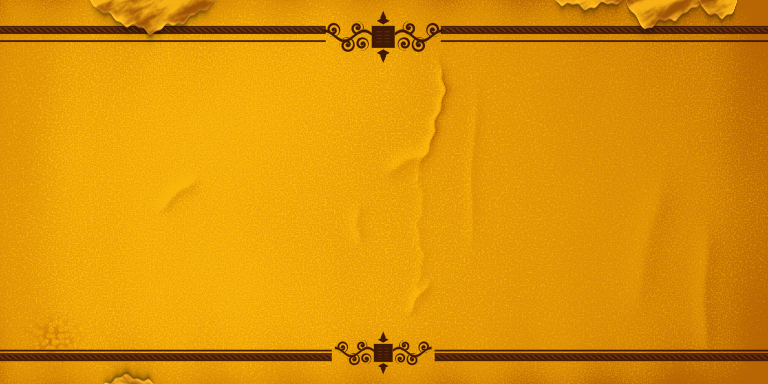
A Shadertoy shader for this texture:

```glsl
// Aged amber paper with creases, torn flaps and two ruled borders with scroll ornaments.
vec2 hash2(vec2 p) {
  vec3 q = fract(p.xyx * vec3(0.1031, 0.1030, 0.0973));
  q += dot(q, q.yzx + 33.33);
  return fract((q.xx + q.yz) * q.zy);
}

// Distance to the nearest scattered cell point
float cells(vec2 p) {
  float best = 2.0;
  for (int k = 0; k < 9; k++) {
    vec2 o = vec2(k % 3 - 1, k / 3 - 1);
    best = min(best, length(o + hash2(floor(p) + o) - fract(p)));
  }
  return best;
}

float waves(vec2 p) {
  float sum = 0.0, amp = 0.5;
  for (int i = 0; i < 5; i++) {
    sum += amp * sin(p.x + 1.7 * sin(p.y)) * cos(p.y * 0.8 + sin(p.x * 0.7));
    p = mat2(1.5, 1.1, -1.1, 1.5) * p + 2.3;
    amp *= 0.55;
  }
  return sum;
}

float fill(float d, float aa) { return 1.0 - smoothstep(-aa, aa, d); }

// Light on one side of a fold, shade on the other
float ridge(float d, float w) { return d / w * exp(1.0 - abs(d) / w); }

float crease(vec2 p, vec2 a, vec2 b, float w) {
  vec2 dir = normalize(b - a), q = p - a;
  float t = dot(q, dir) / length(b - a);
  float d = q.x * dir.y - q.y * dir.x + 0.004 * sin(t * 9.0);
  return ridge(d, w) * smoothstep(-0.1, 0.3, t) * fill(t - 0.9, 0.2);
}

float rhombus(vec2 q, vec2 r) { return (abs(q.x) / r.x + abs(q.y) / r.y - 1.0) * min(r.x, r.y); }

float spiral(vec2 q, float radius, float turn) {
  float r = length(q), t = r / 4.6 - turn * atan(q.y, q.x) / 6.28318;
  float d = abs(fract(t + 0.5) - 0.5) * 4.6 - 1.15;
  return min(max(d, r - radius), r - 1.7);
}

// Mirrored scrollwork around a small block with finials
float ornament(vec2 q) {
  vec2 m = vec2(abs(q.x), q.y), tip = abs(q);
  float d = spiral(m - vec2(21, -7), 6.5, 1.0);
  d = min(d, spiral(m - vec2(36, -8), 7.5, -1.0));
  d = min(d, spiral(m - vec2(26, 9), 6.5, -1.0));
  d = min(d, spiral(m - vec2(50, 7), 7.0, 1.0));
  float stem = abs(m.y - 1.0 - 5.0 * sin(m.x * 0.16 - 1.5)) * 0.8 - 1.2;
  d = min(d, max(stem, abs(m.x - 35.0) - 24.0));
  d = min(d, max(tip.x - 11.5, tip.y - 11.0));
  d = min(d, rhombus(tip - vec2(0, 16), vec2(6.5, 3.5)));
  return min(d, rhombus(tip - vec2(0, 19), vec2(3, 7)));
}

void border(inout vec3 col, vec2 p, float bandY, float lineY, float gap, vec2 centre, float scale) {
  float aa = 0.7 / iResolution.y, side = gap - abs(p.x - 0.998), off = p.y - bandY;
  vec3 ink = vec3(0.19, 0.05, 0.02), worn = vec3(0.46, 0.22, 0.07);
  // Braided band and hairline
  float braid = smoothstep(0.1, 0.9, sin(p.x * 380.0 + off * 500.0)) * fill(abs(off) - 0.006, 0.002);
  float ruled = fill(max(abs(off) - 0.0105, side), aa);
  col = mix(col, mix(ink, worn, 0.2 + 0.6 * braid), 0.94 * ruled);
  col = mix(col, worn, 0.6 * ruled * fill(abs(off - 0.0065) - 0.0008, aa));
  col = mix(col, ink, 0.9 * fill(max(abs(p.y - lineY) - 0.0023, side), aa));
  // Ornament with an etched block
  vec2 q = (p - centre) * 384.0 / scale;
  aa *= 384.0 / scale;
  col = mix(col, ink, 0.92 * fill(ornament(q), aa));
  float etch = fill(abs(fract(q.y * 0.3) - 0.5) - 0.16, 0.12) * fill(abs(abs(q.x) - 4.0) - 2.5, aa);
  col = mix(col, worn, 0.6 * etch * fill(abs(q.y) - 8.0, aa));
}

// Ragged flap; span holds its start, lowest point and end
void tear(inout vec3 col, float x, float drop, vec3 span, float depth) {
  float t = min((x - span.x) / (span.y - span.x), (span.z - x) / (span.z - span.y));
  float jag = 0.006 * sin(x * 83.0) + 0.003 * sin(x * 211.0 + 1.0);
  float d = depth * sign(t) * pow(abs(t), 0.6) + jag * smoothstep(0.0, 0.3, t) - drop;
  col *= 1.0 - 0.5 * smoothstep(-0.2, 0.3, t) * exp(min(d, 0.0) / 0.010);
  float fold = waves(vec2(x * 30.0 + drop * 25.0, drop * 40.0));
  vec3 paper = mix(vec3(0.62, 0.33, 0.02), vec3(0.97, 0.69, 0.08), smoothstep(-0.6, 0.4, fold));
  paper += 0.10 * exp(-abs(d - 0.005) / 0.003);
  col = mix(col, paper, fill(-d, 1.0 / iResolution.y));
}

void mainImage(out vec4 fragColor, in vec2 fragCoord) {
  vec2 p = fragCoord / iResolution.xy * vec2(2, 1);

  // Broad light, falling off to the right and the edges
  vec2 rim = min(p, vec2(2, 1) - p);
  float edge = min(rim.x, rim.y * 1.3);
  float light = 0.86 - 0.49 * smoothstep(0.5, 2.0, p.x) - 0.40 * exp(-edge / 0.08);
  light -= 0.30 * exp(-length(rim) / 0.16);
  light += 0.09 * waves(p * vec2(4.0, 2.5) + 1.0);
  light += 0.10 * sin(p.x * 31.0 + 2.0 * sin(p.y * 3.0)) * exp(-edge / 0.12);

  // Long central crack, then shorter folds
  float crack = p.x - mix(1.095, 1.153, smoothstep(0.54, 0.74, p.y)) - 0.006 * sin(p.y * 43.0) - 0.003 * sin(p.y * 117.0);
  float deep = smoothstep(0.54, 0.64, p.y) * fill(p.y - 0.82, 0.05);
  light -= (0.10 + 0.25 * deep) * smoothstep(0.15, 0.3, p.y) * fill(p.y - 0.85, 0.05) * ridge(crack, 0.006);
  light -= 0.65 * deep * exp(-abs(crack) / 0.003);
  light += 0.24 * crease(p, vec2(0.515, 0.54), vec2(0.41, 0.45), 0.008);
  light += 0.18 * crease(p, vec2(1.13, 0.61), vec2(1.0, 0.55), 0.01);
  light += 0.24 * crease(p, vec2(1.12, 0.27), vec2(1.06, 0.18), 0.006);
  light += 0.12 * crease(p, vec2(1.24, 0.79), vec2(1.225, 0.34), 0.007);
  light += 0.12 * crease(p, vec2(0.93, 0.47), vec2(0.935, 0.36), 0.008);
  light += 0.11 * crease(p, vec2(1.73, 0.56), vec2(1.65, 0.18), 0.02);
  light += 0.14 * crease(p, vec2(1.84, 0.42), vec2(1.835, 0.06), 0.012);

  // Fibrous grain
  light += 0.42 * (cells(p * 210.0) - 0.48);
  vec3 col = mix(vec3(0.72, 0.40, 0.01), vec3(0.88, 0.58, 0.02), smoothstep(-0.2, 0.55, light));
  col = mix(col, vec3(0.98, 0.71, 0.04), smoothstep(0.45, 1.0, light));

  // Mottled stain in the lower left
  vec2 s = p - vec2(0.14, 0.11);
  col = mix(col, vec3(0.70, 0.34, 0.03), 0.5 * exp(-dot(s, s) / 0.003) * smoothstep(0.3, 0.7, cells(p * 75.0)));

  // Borders, then torn paper
  border(col, p, 0.922, 0.893, 0.150, vec2(0.998, 0.904), 1.0);
  border(col, p, 0.070, 0.087, 0.134, vec2(0.998, 0.081), 0.82);
  float top = 1.0 - p.y;
  tear(col, p.x, top, vec3(0.235, 0.39, 0.56), 0.085);
  tear(col, p.x, top, vec3(1.445, 1.52, 1.625), 0.02);
  tear(col, p.x, top, vec3(1.63, 1.68, 1.83), 0.072);
  tear(col, p.x, top, vec3(1.82, 1.88, 1.92), 0.053);
  tear(col, p.x, p.y, vec3(0.27, 0.34, 0.4), 0.022);
  fragColor = vec4(clamp(col, 0.0, 1.0), 1.0);
}
```
